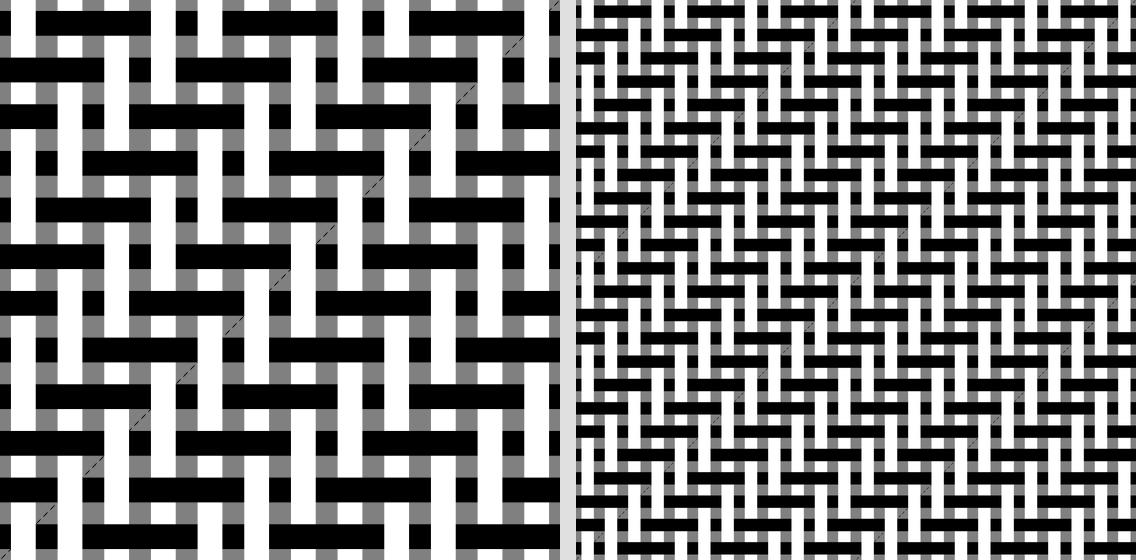
Left, the tile; right, the same tile 2 across and 2 down.
Give the GLSL for this pattern, as a Shadertoy shader.

```glsl
const float STRANDS = 12.0;        // strands across and down
const float TWILL = 4.0;           // strands per weave repeat
const float HALF_WIDTH = 0.2656;   // half strand width, in cells
const float DASHES = 80.0;         // dashes along the diagonal
const float DASH_FILL = 0.6;       // drawn share of each dash period
const float HAIR_HALF = 0.008;     // half hairline width, in cells

const vec3 GROUND = vec3(0.5);
const vec3 WARP = vec3(1.0);
const vec3 WEFT = vec3(0.0);
const vec3 HAIRLINE = vec3(0.0);

// Coverage of a pixel by a shape at signed distance dist
float coverage(float dist, float pixel) {
    return clamp(0.5 - dist / pixel, 0.0, 1.0);
}

// Strand running through the middle of each unit cell
float strand(float x, float halfWidth, float pixel) {
    return coverage(abs(fract(x) - 0.5) - halfWidth, pixel);
}

// Dashed diagonal that wraps around the tile
float dashedDiagonal(vec2 p, float size, float halfWidth, float pixel) {
    float offset = p.x - p.y;
    offset -= size * round(offset / size);
    float line = coverage(abs(offset) * inversesqrt(2.0) - halfWidth, pixel);

    float period = size / DASHES;
    float dash = (abs(fract(p.x / period) - 0.5) - 0.5 * DASH_FILL) * period;
    return line * coverage(dash, pixel);
}

// Two over, two under, stepping one strand per row
bool warpOnTop(vec2 cell, float repeat) {
    return mod(cell.x - cell.y, repeat) < 1.5;
}

void mainImage(out vec4 fragColor, in vec2 fragCoord) {
    vec2 p = fragCoord / iResolution.xy * STRANDS;
    float pixel = STRANDS / min(iResolution.x, iResolution.y);

    // Ground with its hairline
    float hair = dashedDiagonal(p, STRANDS, HAIR_HALF, pixel);
    vec3 color = mix(GROUND, HAIRLINE, hair);

    // Interlaced strands, lower one first
    float warp = strand(p.x, HALF_WIDTH, pixel);
    float weft = strand(p.y, HALF_WIDTH, pixel);
    if (warpOnTop(floor(p), TWILL)) {
        color = mix(mix(color, WEFT, weft), WARP, warp);
    } else {
        color = mix(mix(color, WARP, warp), WEFT, weft);
    }

    fragColor = vec4(color, 1.0);
}
```
